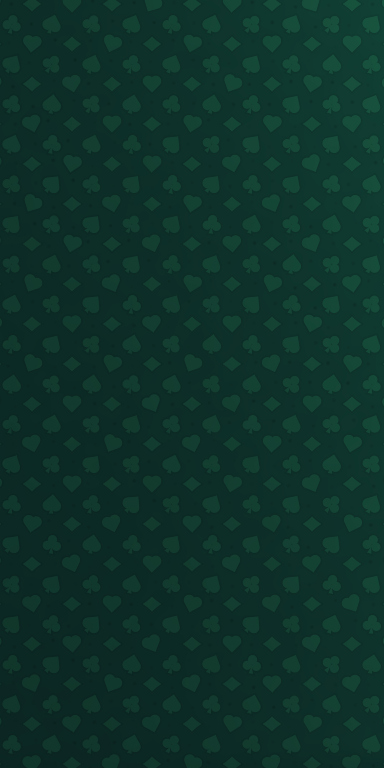
A Shadertoy shader for this pattern:

```glsl
#define COLUMNS 9.6
#define RED_OFFSET vec2(0.8, 0.1)
#define BLACK_OFFSET vec2(0.3, 0.6)
#define TILT_RANGE 0.5
#define BLACK_LEAN 0.4
#define SHADE_DARK vec3(0.043, 0.142, 0.130)
#define SHADE_LIGHT vec3(0.066, 0.250, 0.204)
#define SUIT_TINT vec3(0.026, 0.078, 0.046)
#define SPECK_DEPTH 0.16
#define MOTTLE 0.03

float hash(vec2 p) {
    vec3 q = fract(vec3(p.xyx) * 0.1031);
    q += dot(q, q.yzx + 33.33);
    return fract((q.x + q.y) * q.z);
}

float lattice(vec2 cell, vec2 offset) {
    float a = 6.2832 * hash(cell);
    return dot(vec2(cos(a), sin(a)), offset);
}

float gradientNoise(vec2 p) {
    vec2 i = floor(p), f = fract(p);
    vec2 s = f * f * f * (f * (f * 6.0 - 15.0) + 10.0);
    vec2 e = vec2(1.0, 0.0);
    return mix(mix(lattice(i, f), lattice(i + e, f - e), s.x),
               mix(lattice(i + e.yx, f - e.yx), lattice(i + 1.0, f - 1.0), s.x), s.y);
}

vec2 rotate(vec2 p, float a) {
    float c = cos(a), s = sin(a);
    return vec2(c * p.x - s * p.y, s * p.x + c * p.y);
}

// Suit distances, in units of one repeat
float heart(vec2 p) {
    const float size = 0.385;
    p = vec2(abs(p.x), p.y) / size + vec2(0.0, 0.56);
    if (p.x + p.y > 1.0)
        return size * (length(p - vec2(0.25, 0.75)) - 0.3536);
    vec2 top = p - vec2(0.0, 1.0);
    vec2 side = p - 0.5 * max(p.x + p.y, 0.0);
    return size * sqrt(min(dot(top, top), dot(side, side))) * sign(p.x - p.y);
}

float diamond(vec2 p) {
    p = abs(p);
    float straight = dot(p, normalize(vec2(0.19, 0.235))) - 0.148;
    return straight + 0.25 * p.x * p.y / 0.25;
}

float stem(vec2 p) {
    float flare = abs(p.x) - 0.02 - 0.3 * max(-0.12 - p.y, 0.0);
    return max(flare, abs(p.y + 0.13) - 0.11);
}

float spade(vec2 p) {
    return min(heart(vec2(p.x, 0.03 - p.y)), stem(p));
}

float club(vec2 p) {
    float top = length(p - vec2(0.0, 0.11)) - 0.115;
    float sides = length(vec2(abs(p.x) - 0.115, p.y + 0.045)) - 0.115;
    return min(min(top, sides), stem(p));
}

// Two suits alternate like a checkerboard on each lattice
float suits(vec2 p, vec2 offset, bool black) {
    vec2 id = floor(p - offset + 0.5);
    vec2 q = p - offset - id;
    q.y = -q.y;
    bool even = mod(id.x + id.y, 2.0) < 0.5;
    float tilt = (hash(id + offset * 7.0) - 0.5) * 2.0 * TILT_RANGE;
    if (black) {
        q = rotate(q, BLACK_LEAN + 0.6 * tilt);
        return even ? club(q) : spade(q);
    }
    return even ? diamond(q) : heart(rotate(q, tilt));
}

// Faint dark dots in the gaps between suits
float speck(vec2 p, vec2 offset) {
    vec2 id = floor(p - offset + 0.5);
    vec2 jitter = vec2(hash(id + 3.1), hash(id + 8.7)) - 0.5;
    float d = length(p - offset - id - 0.2 * jitter);
    return (1.0 - smoothstep(0.01, 0.07, d)) * hash(id + 5.3);
}

void mainImage(out vec4 fragColor, in vec2 fragCoord) {
    vec2 uv = fragCoord / iResolution.xy;
    float pixel = COLUMNS / iResolution.x;
    vec2 p = vec2(fragCoord.x, iResolution.y - fragCoord.y) * pixel;

    // Cloth lit from the upper right
    float light = 0.10 + 0.42 * uv.x * uv.x + 0.22 * uv.y
                + 0.30 * uv.x * uv.y * uv.y;
    light *= smoothstep(-0.06, 0.04, uv.y);
    vec3 color = mix(SHADE_DARK, SHADE_LIGHT, light);
    color *= 1.0 + MOTTLE * gradientNoise(p * 1.7);

    float dots = speck(p, vec2(RED_OFFSET.x, BLACK_OFFSET.y))
               + speck(p, vec2(BLACK_OFFSET.x, RED_OFFSET.y));
    color *= 1.0 - SPECK_DEPTH * dots;

    // Soft shadow, then the suits
    float d = min(suits(p, RED_OFFSET, false), suits(p, BLACK_OFFSET, true));
    color *= 1.0 - 0.08 * (1.0 - smoothstep(0.0, 0.07, d));
    float mask = 1.0 - smoothstep(-0.6 * pixel, 0.6 * pixel, d);
    color += SUIT_TINT * mask * (0.85 + 0.4 * light);

    fragColor = vec4(color, 1.0);
}
```
